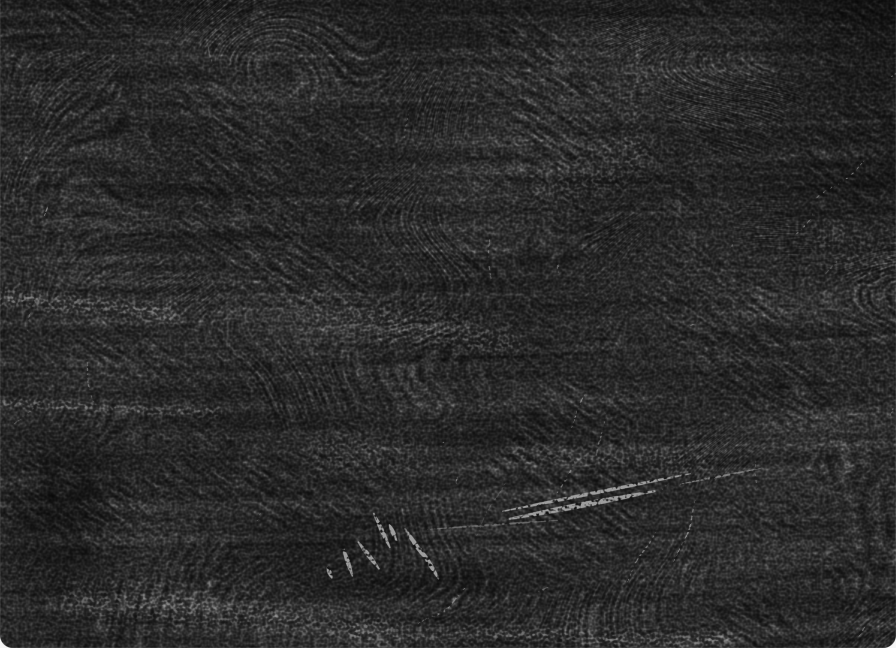
Give the GLSL for this texture, as a Shadertoy shader.

```glsl
// Worn black chalkboard: wiped grain, hatched brush strokes, chalk smears and scratches.

const float BOARD_GRAY = 0.158;
const float CHALK_GRAY = 0.62;

float hash(vec2 cell) {
    uvec2 q = uvec2(ivec2(cell)) * uvec2(1597334677u, 3812015801u);
    uint n = (q.x ^ q.y) * 1597334677u;
    n = (n ^ (n >> 15)) * 2246822519u;
    return float((n ^ (n >> 13)) >> 8) / 16777216.0;
}

vec2 direction(float angle) {
    return vec2(cos(angle), sin(angle));
}

float corner(vec2 cell, vec2 offset) {
    return dot(direction(6.2832 * hash(cell)), offset);
}

float gradientNoise(vec2 p) {
    vec2 i = floor(p), f = fract(p);
    vec2 u = f * f * f * (f * (f * 6.0 - 15.0) + 10.0);
    vec2 e = vec2(0.0, 1.0);
    return mix(mix(corner(i, f), corner(i + e.yx, f - e.yx), u.x),
               mix(corner(i + e.xy, f - e.xy), corner(i + e.yy, f - e.yy), u.x), u.y);
}

// x: distance to the segment, y: position along it from 0 to 1
vec2 segment(vec2 p, vec2 a, vec2 b) {
    vec2 d = b - a;
    float t = clamp(dot(p - a, d) / dot(d, d), 0.0, 1.0);
    return vec2(length(p - a - d * t), t);
}

float smear(vec2 p, vec2 a, vec2 b, float width) {
    float d = segment(p, a, b).x / width;
    return exp(-d * d);
}

float scratch(vec2 p, vec2 a, vec2 b, float width, float blur) {
    vec2 s = segment(p, a, b);
    float halfWidth = width * (0.35 + 0.65 * sin(3.1416 * s.y));
    return 1.0 - smoothstep(halfWidth - blur, halfWidth + blur, s.x);
}

// Fine strokes running along one angle
float hatch(vec2 p, float angle, vec2 scale) {
    vec2 along = direction(angle);
    vec2 across = vec2(-along.y, along.x);
    return gradientNoise(vec2(dot(p, along), dot(p, across)) * scale);
}

float smearCoverage(vec2 p) {
    float c = 0.9 * smear(p, vec2(0.0, 0.54), vec2(0.26, 0.515), 0.013);
    c += 0.7 * smear(p, vec2(0.0, 0.378), vec2(0.34, 0.363), 0.007);
    c += 0.6 * smear(p, vec2(0.12, 0.075), vec2(0.6, 0.03), 0.024);
    c += 0.75 * smear(p, vec2(0.55, 0.022), vec2(1.12, 0.014), 0.012);
    c += 0.45 * smear(p, vec2(0.48, 0.52), vec2(0.78, 0.475), 0.026);
    c += 0.4 * smear(p, vec2(0.5, 0.3), vec2(0.63, 0.295), 0.025);
    c += 0.4 * smear(p, vec2(0.8, 0.3), vec2(1.08, 0.285), 0.018);
    c += 0.3 * smear(p, vec2(0.85, 0.71), vec2(0.98, 0.75), 0.035);
    c += 0.22 * smear(p, vec2(0.985, 0.95), vec2(0.975, 0.76), 0.014);
    return c + 0.25 * smear(p, vec2(1.28, 0.63), vec2(1.38, 0.58), 0.04);
}

// Long swipes and a cluster of short, solid marks
float boldMarks(vec2 p, float blur) {
    float m = scratch(p, vec2(0.776, 0.211), vec2(1.065, 0.269), 0.0028, blur);
    m = max(m, scratch(p, vec2(0.785, 0.199), vec2(1.01, 0.242), 0.0045, blur));
    m = max(m, 0.7 * scratch(p, vec2(1.05, 0.253), vec2(1.173, 0.277), 0.0016, blur));
    m = max(m, 0.5 * scratch(p, vec2(0.66, 0.183), vec2(0.86, 0.197), 0.0016, blur));
    for (int i = 0; i < 7; i++) {
        float k = float(i);
        vec2 a = vec2(0.505 + 0.024 * k, 0.1 + 0.12 * hash(vec2(k, 71.0)));
        vec2 d = direction(-1.5 + 1.3 * (hash(vec2(k, 72.0)) - 0.5));
        float size = mix(0.012, 0.06, hash(vec2(k, 73.0)));
        m = max(m, scratch(p, a, a + size * d, 0.0034, blur));
    }
    return m;
}

float faintScratches(vec2 p, float aspect, float blur) {
    float m = 0.0;
    for (int i = 0; i < 30; i++) {
        float k = float(i);
        vec2 a = vec2(aspect * hash(vec2(k, 11.0)), 0.9 * hash(vec2(k, 12.0)));
        float angle = 1.2 + 1.6 * (hash(vec2(k, 13.0)) - 0.5);
        float size = mix(0.015, 0.11, pow(hash(vec2(k, 14.0)), 2.0));
        float strength = mix(0.3, 0.8, hash(vec2(k, 15.0)));
        m = max(m, strength * scratch(p, a, a + size * direction(angle), 0.0011, blur));
    }
    return m;
}

void mainImage(out vec4 fragColor, in vec2 fragCoord) {
    vec2 p = fragCoord / iResolution.y;
    float aspect = iResolution.x / iResolution.y;
    float blur = 0.75 / iResolution.y;
    vec2 wiped = vec2(p.x, p.y - 0.031 * p.x * p.x * (1.0 - p.y));

    // Grain and horizontal wiping
    float grain = gradientNoise(p * 215.0 + 31.0);
    float fleck = gradientNoise(p * vec2(95.0, 190.0) + 7.0);
    float cloud = gradientNoise(p * vec2(3.0, 5.0) + 19.0);
    float tone = 0.75 * grain + 0.6 * fleck + 0.35 * cloud;
    tone += 0.38 * gradientNoise(wiped * vec2(2.0, 75.0));
    tone += 0.3 * gradientNoise(wiped * vec2(3.0, 26.0) + 5.0);

    // Patches of slanted strokes
    float patchNoise = gradientNoise(p * vec2(4.0, 6.0) + 43.0);
    tone += 0.9 * smoothstep(-0.1, 0.3, patchNoise) * hatch(p, -0.6, vec2(22.0, 150.0));
    tone += 0.9 * smoothstep(-0.1, 0.3, -patchNoise) * hatch(p, 1.15 + 0.4 * cloud, vec2(28.0, 150.0));

    // Dark groove, blotch and shaded edges
    float groove = (p.y - 0.43 - 0.031 * p.x * p.x) / 0.0035;
    tone -= 0.35 * exp(-groove * groove) * smoothstep(-0.4, 0.2, cloud + 0.2);
    tone -= 0.6 * exp(-dot((p - vec2(0.1, 0.22)) / vec2(0.075, 0.11), (p - vec2(0.1, 0.22)) / vec2(0.075, 0.11)));
    tone -= 0.45 * smoothstep(aspect - 0.3, aspect, p.x) * smoothstep(0.5, 1.0, p.y);
    tone -= 0.25 * smoothstep(0.9, 1.0, p.y);

    // Chalk caught on the grain
    float coverage = smearCoverage(p) * (0.75 + 0.9 * gradientNoise(wiped * vec2(9.0, 60.0)));
    float chalk = 0.6 * coverage * smoothstep(-0.08, 0.4, 0.6 * grain + 0.6 * fleck);
    tone += 0.35 * coverage;
    vec2 bent = p + 0.012 * vec2(gradientNoise(p * 14.0), gradientNoise(p * 14.0 + 50.0));
    chalk += faintScratches(bent, aspect, blur) * smoothstep(-0.15, 0.35, grain + fleck);
    chalk = max(chalk, boldMarks(p, blur) * smoothstep(-0.6, 0.15, grain + fleck));
    float gray = mix(BOARD_GRAY * exp(tone), CHALK_GRAY, clamp(chalk, 0.0, 1.0));

    // Rounded lower corners
    float radius = 0.02;
    vec2 inset = vec2(abs(p.x - 0.5 * aspect) - 0.5 * aspect, -p.y) + radius;
    float outside = length(max(inset, 0.0)) - radius;
    gray = mix(gray, 0.96, smoothstep(-blur, blur, outside));
    fragColor = vec4(vec3(gray), 1.0);
}
```
